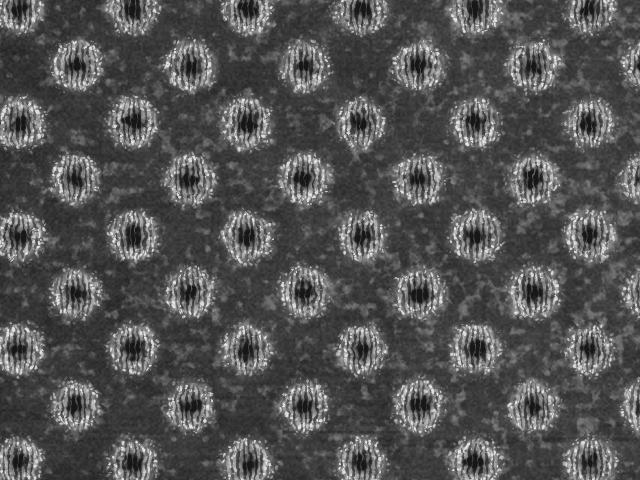
Reproduce this pattern procedurally as a WebGL 2 fragment shader.

```glsl
#version 300 es
precision highp float;
// Micrograph of a dark metal sheet with staggered, ridged pits and bright granular rims.

uniform vec2 u_resolution;
out vec4 fragColor;

// Lengths are fractions of the canvas height.
const vec2 ORIGIN = vec2(0.039, 0.0345);      // centre of the lowest left pit
const vec2 HALF_PITCH = vec2(0.1191, 0.1183); // half column pitch, row pitch
const float PIT_RADIUS = 0.0485;
const float CENTRE_JITTER = 0.003;
const float RIDGES_PER_RADIUS = 3.9;
const float GRAIN_SCALE = 125.0;
const float DEBRIS_SCALE = 58.0;

const float SHEET = 0.222;
const float DEBRIS = 0.17;
const float HOLE = 0.09;
const float GROOVE_INNER = 0.19;
const float GROOVE_OUTER = 0.38;
const float RIDGE_INNER = 0.45;
const float RIDGE_OUTER = 0.62;
const float GRAIN_WHITE = 0.92;
const float HALO = 0.20;
const float TAU = 6.28319;

float hash(vec2 p) {
    return fract(sin(dot(p, vec2(127.1, 311.7))) * 43758.5453);
}

vec2 hash2(vec2 p) {
    return vec2(hash(p), hash(p + 37.3));
}

float noise(vec2 p) {
    vec2 i = floor(p), f = fract(p);
    f = f * f * (3.0 - 2.0 * f);
    return mix(mix(hash(i), hash(i + vec2(1, 0)), f.x),
               mix(hash(i + vec2(0, 1)), hash(i + vec2(1, 1)), f.x), f.y);
}

float fbm(vec2 p) {
    float sum = 0.0, amp = 0.5;
    for (int i = 0; i < 4; i++) {
        sum += amp * noise(p);
        p = mat2(1.6, 1.2, -1.2, 1.6) * p + 7.1;
        amp *= 0.5;
    }
    return sum / 0.9375;
}

// Irregular particles of random size and brightness, one per cell.
float grains(vec2 p) {
    p += 0.8 * (vec2(noise(p * 0.9), noise(p * 0.9 + 19.0)) - 0.5);
    vec2 cell = floor(p);
    float best = 0.0;
    for (int y = -1; y <= 1; y++) {
        for (int x = -1; x <= 1; x++) {
            vec2 id = cell + vec2(x, y);
            float d = length(id + hash2(id) - p);
            float size = 0.5 + 0.5 * hash(id + 55.1);
            best = max(best, (1.0 - smoothstep(0.1, size, d)) * hash(id + 91.7));
        }
    }
    return best;
}

// Sheet with rolling streaks, scratches and scattered debris.
float sheet(vec2 p) {
    float low = 1.0 - smoothstep(0.08, 0.32, p.y);
    float streak = noise(vec2(p.x * 2.5, p.y * 110.0)) - 0.5;
    float scratch = smoothstep(0.80, 0.95, noise(vec2(p.x * 4.0 + 5.0, p.y * 70.0)));
    float density = 0.10 * (noise(p * 5.0) - 0.5) + 0.05 * (p.x - 0.65) - 0.03 * low;
    float clumps = smoothstep(0.49, 0.80, fbm(p * DEBRIS_SCALE) + density);
    float shade = SHEET + 0.08 * (fbm(p * 16.0) - 0.5) + 0.025 * (p.x - 0.65);
    shade += streak * (0.025 + 0.025 * low) - 0.05 * scratch * low;
    shade += DEBRIS * clumps * (0.5 + 1.0 * noise(p * 150.0));
    return shade + 0.08 * (noise(p * 220.0) - 0.5);
}

// Inside of a pit: curved, lumpy upright ridges around a small dark hole.
float pitInterior(vec2 q, float r, vec2 id, vec2 p, float grain) {
    float meridian = q.x / sqrt(max(1.0 - 0.5 * q.y * q.y, 0.3));
    float wobble = 1.0 * (fbm(p * vec2(85.0, 65.0)) - 0.5);
    float wave = cos(TAU * (meridian * RIDGES_PER_RADIUS + wobble + hash(id + 4.2)));
    float lumps = 0.5 + 1.0 * fbm(p * vec2(110.0, 100.0));
    float ridge = smoothstep(-0.9, 0.4, wave + 0.9 * (noise(p * 95.0) - 0.5));
    float groove = mix(GROOVE_INNER, GROOVE_OUTER, smoothstep(0.35, 0.9, r));
    float crest = mix(RIDGE_INNER, RIDGE_OUTER, smoothstep(0.3, 0.85, r));
    float shade = mix(groove, crest, ridge) * lumps;

    float white = smoothstep(0.25, 0.62, grain) * smoothstep(0.35, 0.8, r);
    shade = mix(shade, GRAIN_WHITE, white * (0.35 + 0.5 * ridge));

    vec2 holeSize = vec2(0.38, 0.36) * (0.8 + 0.35 * hash2(id + 8.8));
    float holeDist = length(q / holeSize) + 1.0 * (noise(p * 80.0) - 0.5);
    float hole = 1.0 - smoothstep(0.6, 1.25, holeDist);
    float thinRidge = smoothstep(0.4, 1.0, wave) * smoothstep(0.0, 0.4, abs(q.y) + 0.15);
    return mix(shade, HOLE + 0.22 * thinRidge * lumps, hole);
}

void main() {
    vec2 p = gl_FragCoord.xy / u_resolution.y;

    // Nearest pit on the diagonal lattice.
    vec2 g = (p - ORIGIN) / HALF_PITCH;
    vec2 id = floor(0.5 * vec2(g.x + g.y, g.x - g.y) + 0.5);
    vec2 centre = ORIGIN + HALF_PITCH * vec2(id.x + id.y, id.x - id.y);
    centre += CENTRE_JITTER * (hash2(id) - 0.5);
    vec2 q = (p - centre) / (PIT_RADIUS * (0.95 + 0.1 * hash2(id + 2.6)));
    float r = length(q);

    float grain = grains(p * GRAIN_SCALE);
    float ragged = r + 0.35 * (fbm(p * 60.0) - 0.5) + 0.12 * (0.3 - grain);

    // Soft halo and loose grains around the rim.
    float fade = 1.0 - smoothstep(0.85, 1.55, ragged);
    float shade = sheet(p) + HALO * fade * fade;
    shade += 0.42 * fade * fade * smoothstep(0.3, 0.8, grain);

    float inside = 1.0 - smoothstep(0.85, 1.12, ragged);
    shade = mix(shade, pitInterior(q, r, id, p, grain), inside);
    fragColor = vec4(vec3(clamp(shade, 0.0, 1.0)), 1.0);
}
```
